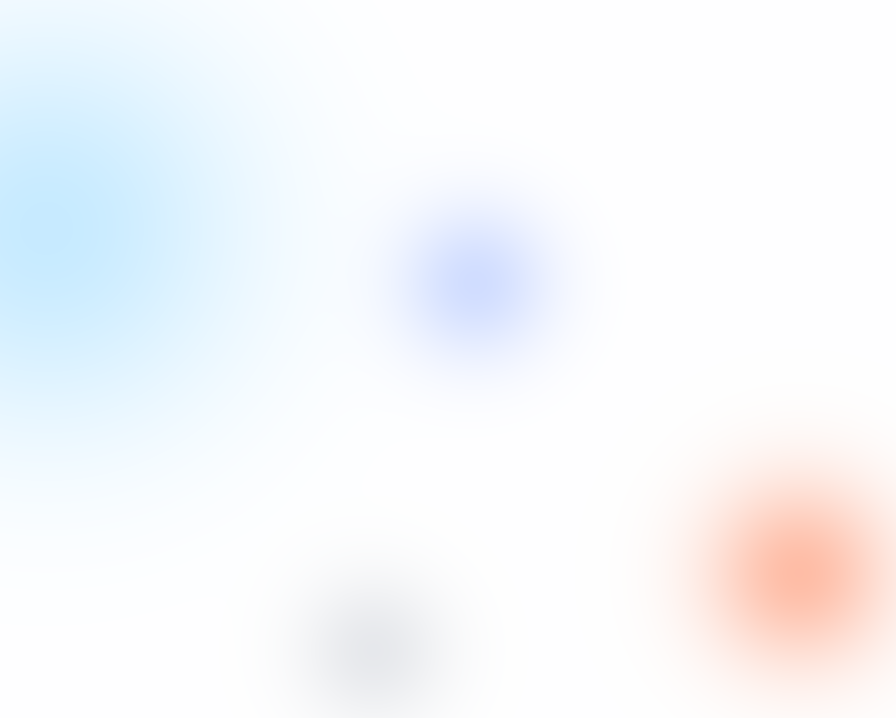
This background is drawn by a WebGL 2 fragment shader. Its source:

```glsl
#version 300 es
precision highp float;
// Soft pastel glows in sky blue, periwinkle, coral and grey on a near-white ground.

uniform vec2 u_resolution;
out vec4 outColor;

// Colours at the heart of each glow
#define PAPER      vec3(0.998, 0.998, 0.999)
#define SKY        vec3(0.780, 0.920, 1.000)
#define PERIWINKLE vec3(0.820, 0.868, 1.000)
#define CORAL      vec3(1.000, 0.740, 0.650)
#define MIST       vec3(0.905, 0.912, 0.925)

// Spread of each glow, in canvas heights
#define SKY_SPREAD        0.195
#define PERIWINKLE_SPREAD 0.076
#define CORAL_SPREAD      0.091
#define MIST_SPREAD       0.073

// Gaussian falloff: 1 at the centre, fading smoothly to 0
float glow(vec2 p, vec2 center, float spread) {
    vec2 d = (p - center) / spread;
    return exp(-0.5 * dot(d, d));
}

// Multiplies a glow into the colour beneath it
vec3 tint(vec3 base, vec3 color, float amount) {
    return base * mix(vec3(1.0), color, amount);
}

void main() {
    // Canvas units: height is 1, origin at the lower left
    vec2 p = gl_FragCoord.xy / u_resolution.y;
    // Centres keep their share of the width on any aspect ratio
    float width = u_resolution.x / u_resolution.y;

    vec3 color = PAPER;
    color = tint(color, SKY,        glow(p, vec2(0.052 * width, 0.682), SKY_SPREAD));
    color = tint(color, PERIWINKLE, glow(p, vec2(0.531 * width, 0.606), PERIWINKLE_SPREAD));
    color = tint(color, CORAL,      glow(p, vec2(0.892 * width, 0.202), CORAL_SPREAD));
    color = tint(color, MIST,       glow(p, vec2(0.417 * width, 0.094), MIST_SPREAD));

    outColor = vec4(color, 1.0);
}
```
